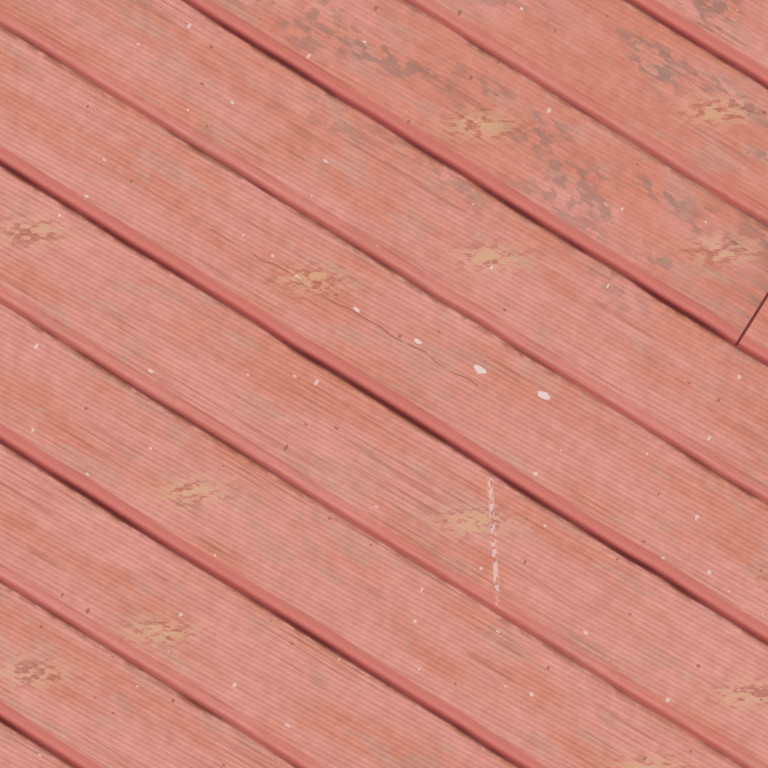
Reproduce this texture procedurally as a WebGL 2 fragment shader.

```glsl
#version 300 es
precision highp float;

#define SLOPE 0.625
#define BOARD_STEP 0.181
#define FIRST_GROOVE 0.0326
#define RIDGES 23.0
#define RIDGE_DEPTH 0.023
#define LIP_WIDTH 0.125
#define GROOVE_WIDTH 0.011
#define JOINT_ALONG 1.051
#define CHIP_CELL 0.05
#define SCUFF_STEP 0.36

uniform vec2 u_resolution;
out vec4 fragColor;

const vec3 PINK = vec3(0.845, 0.575, 0.525);
const vec3 ORANGE = vec3(0.82, 0.53, 0.45);
const vec3 DUSTY = vec3(0.79, 0.575, 0.515);
const vec3 LIP = vec3(0.80, 0.46, 0.415);
const vec3 SHADE = vec3(0.66, 0.30, 0.29);
const vec3 GROOVE = vec3(0.40, 0.18, 0.17);
const vec3 BROWN = vec3(0.61, 0.39, 0.30);
const vec3 GREY = vec3(0.56, 0.45, 0.42);
const vec3 TAN = vec3(0.84, 0.67, 0.53);
const vec3 CHIP = vec3(0.91, 0.84, 0.82);

float hash(vec2 p) {
  vec3 q = fract(vec3(p.xyx) * 0.1031);
  q += dot(q, q.yzx + 33.33);
  return fract((q.x + q.y) * q.z);
}

float noise(vec2 p) {
  vec2 i = floor(p), f = fract(p);
  f = f * f * (3.0 - 2.0 * f);
  return mix(mix(hash(i), hash(i + vec2(1, 0)), f.x),
             mix(hash(i + vec2(0, 1)), hash(i + 1.0), f.x), f.y);
}

float fbm(vec2 p) {
  float sum = 0.0, gain = 0.5;
  for (int i = 0; i < 4; i++) {
    sum += gain * noise(p);
    p = p * 2.03 + 17.0;
    gain *= 0.5;
  }
  return sum / 0.9375;
}

// Soft-edged line or disc of radius r
float cover(float d, float r, float soft) {
  return 1.0 - smoothstep(r - soft, r + soft, d);
}

float bell(float x, float spread) {
  return exp(-x * x / (spread * spread));
}

float segment(vec2 p, vec2 a, vec2 b) {
  vec2 ab = b - a;
  return length(p - a - ab * clamp(dot(p - a, ab) / dot(ab, ab), 0.0, 1.0));
}

void main() {
  vec2 uv = gl_FragCoord.xy / u_resolution;
  float px = 1.0 / min(u_resolution.x, u_resolution.y);
  float down = 1.0 - uv.y;

  // Board frame: x runs along the planks, y across them
  float norm = sqrt(1.0 + SLOPE * SLOPE);
  float across = (down - SLOPE * uv.x - FIRST_GROOVE) / BOARD_STEP;
  float along = (uv.x + SLOPE * down) / norm;
  float width = BOARD_STEP / norm;
  vec2 q = vec2(along, across * width);
  float board = floor(across);
  float soft = px / width;
  float upper = smoothstep(0.3, -2.0, across);

  // Faded paint, long grain, fine mottling and ridges
  float fade = fbm(q * vec2(7.0, 26.0) + board * 7.3);
  float grain = fbm(q * vec2(12.0, 210.0) + 40.0);
  float mottle = fbm(uv * 95.0);
  vec3 color = mix(PINK, ORANGE, smoothstep(0.42, 0.78, fade + 0.2 * upper));
  color = mix(color, DUSTY, 0.7 * smoothstep(0.56, 0.72, fbm(q * vec2(18.0, 50.0) + 70.0)));
  color += 0.06 * (grain - 0.5) + 0.07 * (mottle - 0.5);
  color += RIDGE_DEPTH * (1.0 - 0.5 * upper) * sin(6.2832 * (across * RIDGES + along * 9.0));

  // Grey weathering in fine flecks on the upper boards and beside the joint
  float jointBoard = step(abs(board + 2.0), 0.1);
  float jointGap = JOINT_ALONG - along;
  float flecks = smoothstep(0.42, 0.62, fbm(q * vec2(70.0, 150.0)));
  float stain = upper * flecks * smoothstep(0.5, 0.72, fbm(q * vec2(9.0, 26.0) + 9.0));
  stain += jointBoard * step(0.0, jointGap) * exp(-jointGap * 26.0) * smoothstep(0.4, 0.6, grain);
  color = mix(color, GREY, 0.55 * clamp(stain, 0.0, 1.0));

  // Thin dark checks in the wood, broken along their length
  float checks = smoothstep(0.74, 0.84, noise(q * vec2(5.0, 330.0) + 5.0));
  color = mix(color, BROWN, 0.3 * checks * smoothstep(0.5, 0.7, noise(q * vec2(11.0, 30.0) + 90.0)));

  // Worn patches of bare wood, one candidate per length of board
  float bay = along / SCUFF_STEP + hash(vec2(board, 2.0));
  vec2 key = vec2(floor(bay), board + 20.0);
  vec2 offset = vec2((fract(bay) - 0.3 - 0.4 * hash(key)) * SCUFF_STEP,
                     (fract(across) - 0.35 - 0.3 * hash(key + 8.0)) * width);
  offset = vec2(offset.x - SLOPE * offset.y, offset.y + SLOPE * offset.x) / norm;
  float patchArea = exp(-dot(offset * vec2(20.0, 52.0), offset * vec2(20.0, 52.0)));
  float fiber = fbm(uv * vec2(90.0, 190.0));
  float scuff = patchArea * step(0.3, hash(key + 3.0));
  color = mix(color, TAN, 0.85 * scuff * smoothstep(0.42, 0.58, fiber));
  color = mix(color, BROWN, 0.5 * scuff * smoothstep(0.45, 0.32, fiber));

  // Scattered small chips, pale or brown
  vec2 cell = floor(q / CHIP_CELL);
  vec2 speck = fract(q / CHIP_CELL) - 0.25 - 0.5 * vec2(hash(cell + 11.0), hash(cell + 31.0));
  speck *= CHIP_CELL * mix(vec2(0.6, 1.4), vec2(1.3, 0.6), hash(cell + 41.0));
  float size = 0.001 + 0.0018 * hash(cell + 51.0) + 0.002 * (mottle - 0.5);
  float chip = cover(length(speck), size, 0.7 * px) * step(0.68, hash(cell + 71.0));
  color = mix(color, mix(BROWN, CHIP, step(0.45, hash(cell + 91.0))), 0.65 * chip);

  // Hairline crack with flaked paint along it
  float wobble = 0.04 * (noise(vec2(along * 45.0, 3.0)) - 0.5);
  float crack = cover(abs(across - 0.58 + 0.17 * along + wobble), 0.006, soft);
  crack *= smoothstep(0.1, 0.55, along) * step(along, 0.8);
  color = mix(color, BROWN, 0.75 * crack * smoothstep(0.2, 0.5, noise(q * 60.0)));
  for (int i = 0; i < 5; i++) {
    float k = float(i), x = 0.52 + 0.088 * k;
    vec2 flake = vec2(along - x, (across - 0.56 + 0.17 * x + 0.012 * k * k) * width);
    float radius = 0.002 + 0.0006 * k + 0.005 * (mottle - 0.5);
    color = mix(color, CHIP, 0.9 * cover(length(flake * vec2(0.5, 1.0)), radius, px));
  }

  // Pale vertical scratch
  float scratch = cover(segment(uv, vec2(0.638, 0.375), vec2(0.648, 0.212)), 0.003, 2.0 * px);
  color = mix(color, CHIP, 0.65 * scratch * smoothstep(0.35, 0.6, noise(uv * vec2(300.0, 220.0))));

  // Rounded lip above each groove, deeper on every second one
  float line = round(across);
  float d = across - line + 0.014 * (noise(vec2(along * 16.0, line)) - 0.5);
  float deep = mod(line, 2.0);
  float wear = smoothstep(0.2, 0.8, fbm(vec2(along * 14.0, line * 5.0 + 60.0)));
  float lip = smoothstep(-LIP_WIDTH - 0.015, -LIP_WIDTH + 0.015, d) * cover(d, 0.0, soft);
  color = mix(color, LIP, lip * (0.5 + 0.4 * deep));
  color = mix(color, SHADE, 0.3 * wear * bell(d + LIP_WIDTH, 0.012));
  color += 0.03 * bell(d + 0.065, 0.014);
  color = mix(color, SHADE, (0.65 + 0.3 * deep) * bell(d + 0.022, 0.02));
  float rough = smoothstep(0.3, 0.65, fbm(vec2(along * 60.0, across * 14.0)));
  color = mix(color, BROWN, (0.35 + 0.5 * wear) * rough * bell(d - 0.022, 0.022));
  float groove = cover(abs(d), GROOVE_WIDTH * (0.6 + 0.5 * deep + 0.7 * wear), 0.006 + soft);
  color = mix(color, GROOVE, groove * (0.3 + 0.25 * deep + 0.45 * wear));

  // Butt joint between two plank ends
  color = mix(color, GROOVE, 0.85 * jointBoard * cover(abs(jointGap), 0.0018, px));

  fragColor = vec4(clamp(color, 0.0, 1.0), 1.0);
}
```
